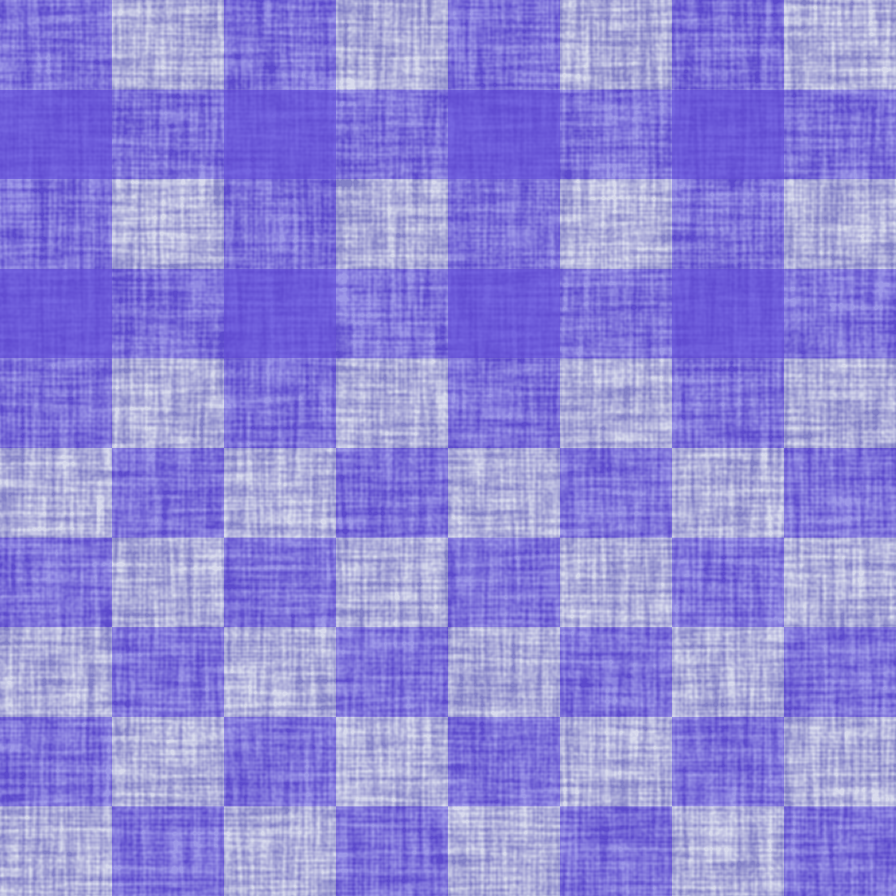
Write a WebGL 1 fragment shader that draws this pattern.

```glsl
precision highp float;

uniform vec2 u_resolution;

const vec2 CELLS = vec2(8.0, 10.0);
const float WEAVE_SPLIT = 0.5;               // gingham above, checks below

const vec3 PALE_LOW = vec3(0.51, 0.50, 0.78);
const vec3 PALE_HIGH = vec3(0.85, 0.86, 0.93);
const vec3 MID_LOW = vec3(0.36, 0.29, 0.80);
const vec3 MID_HIGH = vec3(0.62, 0.60, 0.91);
const vec3 DEEP_LOW = vec3(0.38, 0.30, 0.82);
const vec3 DEEP_HIGH = vec3(0.46, 0.40, 0.88);

const vec2 FINE_THREAD = vec2(16.0, 230.0);  // frequency along, across
const vec2 BROAD_THREAD = vec2(7.0, 95.0);
const float GRAIN_FREQ = 210.0;
const float CLOUD_FREQ = 9.0;
const float FINE_AMOUNT = 0.52;
const float BROAD_AMOUNT = 0.38;
const float GRAIN_AMOUNT = 0.30;
const float CLOUD_AMOUNT = 0.10;

vec2 randomGradient(vec2 cell) {
  vec3 p = fract(cell.xyx * vec3(0.1031, 0.1030, 0.0973));
  p += dot(p, p.yzx + 33.33);
  float angle = 6.28318 * fract((p.x + p.y) * p.z);
  return vec2(cos(angle), sin(angle));
}

float gradientNoise(vec2 p) {
  vec2 i = floor(p);
  vec2 f = fract(p);
  vec2 s = f * f * f * (f * (f * 6.0 - 15.0) + 10.0);
  float a = dot(randomGradient(i), f);
  float b = dot(randomGradient(i + vec2(1.0, 0.0)), f - vec2(1.0, 0.0));
  float c = dot(randomGradient(i + vec2(0.0, 1.0)), f - vec2(0.0, 1.0));
  float d = dot(randomGradient(i + vec2(1.0, 1.0)), f - vec2(1.0, 1.0));
  return mix(mix(a, b, s.x), mix(c, d, s.x), s.y);
}

// Streaks running along the first axis of p
float threads(vec2 p, float seed) {
  return FINE_AMOUNT * gradientNoise(p * FINE_THREAD + seed)
       + BROAD_AMOUNT * gradientNoise(p * BROAD_THREAD + seed + 41.3);
}

// Brightness of the cloth, centred on one half
float linenTone(vec2 uv) {
  float tone = threads(uv, 17.4) + threads(uv.yx, 271.7);
  tone += GRAIN_AMOUNT * gradientNoise(uv * GRAIN_FREQ + 83.1);
  tone += CLOUD_AMOUNT * gradientNoise(uv * CLOUD_FREQ + 5.6);
  return clamp(0.5 + tone, 0.0, 1.0);
}

// One on even unit cells, zero on odd ones
float evenStripe(float x, float blur) {
  float edge = 0.5 - abs(mod(x + 0.5, 2.0) - 1.0);
  return smoothstep(-blur, blur, edge);
}

void main() {
  vec2 uv = gl_FragCoord.xy / u_resolution;
  vec2 pixel = 1.0 / u_resolution;
  vec2 grid = uv * CELLS;
  vec2 blur = 0.5 * pixel * CELLS;

  // Dyed stripes; rows alternate so the top row is undyed
  float column = evenStripe(grid.x, blur.x);
  float row = evenStripe(grid.y, blur.y);

  // Crossings deepen in the gingham and cancel in the checks
  float crossing = column * row;
  float single = column + row - 2.0 * crossing;
  float gingham = smoothstep(-0.5 * pixel.y, 0.5 * pixel.y, uv.y - WEAVE_SPLIT);

  float tone = linenTone(uv);
  vec3 color = mix(PALE_LOW, PALE_HIGH, tone);
  color = mix(color, mix(MID_LOW, MID_HIGH, tone), single);
  color = mix(color, mix(DEEP_LOW, DEEP_HIGH, tone), crossing * gingham);

  gl_FragColor = vec4(color, 1.0);
}
```
